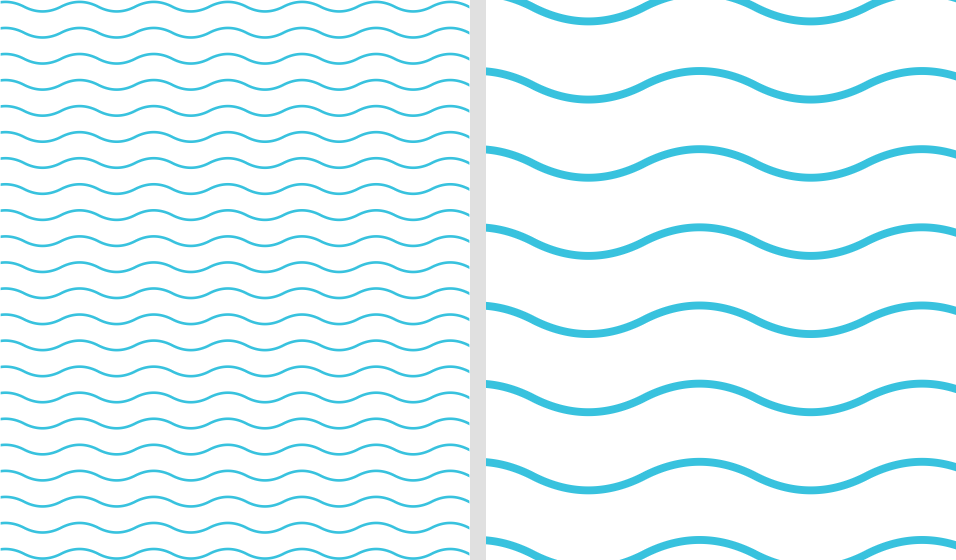
Left, the full canvas; right, a detail of the centre.
This pattern is drawn by a WebGL 1 fragment shader. Its source:

```glsl
precision highp float;

uniform vec2 u_resolution;

// Lengths are fractions of the canvas height
#define WAVE_LENGTH 0.13237
#define CREST_X 0.0098
#define AMPLITUDE 0.0085
#define ROW_PITCH 0.046523
#define FIRST_ROW_Y 0.0111
#define STROKE_WIDTH 0.0047
#define SIDE_MARGIN 0.0011
#define LINE_COLOR vec3(0.22, 0.76, 0.87)
#define PAPER_COLOR vec3(1.0)

// Alternating parabolic arcs: returns height and slope at x
vec2 arcWave(float x) {
    float halfWaves = 2.0 * fract((x - CREST_X) / WAVE_LENGTH + 0.25);
    float side = halfWaves < 1.0 ? 1.0 : -1.0;
    float along = 2.0 * fract(halfWaves) - 1.0;
    float height = side * AMPLITUDE * (1.0 - along * along);
    float slope = -side * 8.0 * AMPLITUDE * along / WAVE_LENGTH;
    return vec2(height, slope);
}

// Distance to the nearest row's center line
float waveDistance(vec2 p) {
    vec2 wave = arcWave(p.x);
    float row = (p.y - FIRST_ROW_Y - wave.x) / ROW_PITCH;
    float offset = (fract(row + 0.5) - 0.5) * ROW_PITCH;
    return abs(offset) / sqrt(1.0 + wave.y * wave.y);
}

// Pixel coverage from a signed distance, positive inside
float coverage(float inside) {
    return clamp(0.5 + inside * u_resolution.y, 0.0, 1.0);
}

void main() {
    vec2 p = gl_FragCoord.xy / u_resolution.y;
    float aspect = u_resolution.x / u_resolution.y;

    float ink = coverage(0.5 * STROKE_WIDTH - waveDistance(p));

    // Lines stop just short of both side edges
    ink *= coverage(min(p.x, aspect - p.x) - SIDE_MARGIN);

    gl_FragColor = vec4(mix(PAPER_COLOR, LINE_COLOR, ink), 1.0);
}
```
